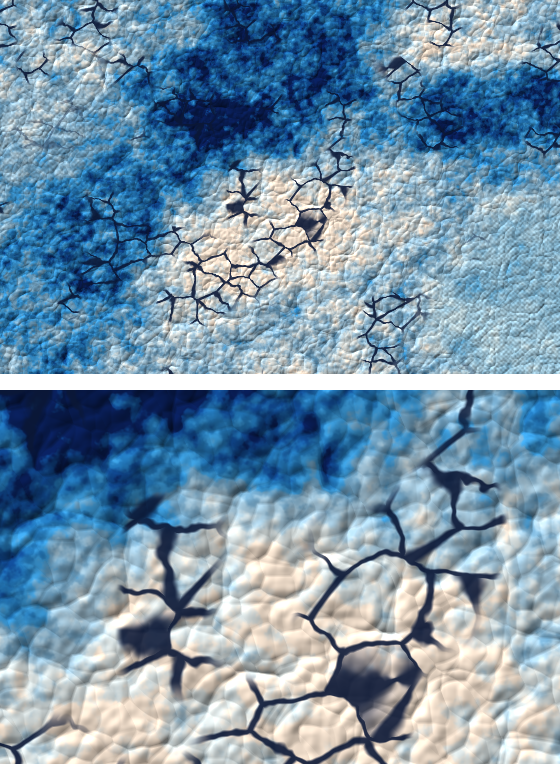
Top: the whole. Bottom: its middle third, enlarged.
Give the GLSL for this texture, as a WebGL 1 fragment shader.

```glsl
precision highp float;
// Thick, crusty paint in navy, blue, pale grey-blue and cream.
// Soft daubs set a tone map, noise breaks it up, a ramp colours it,
// and a cellular height field lights the crust and opens dark pits.

uniform vec2 u_resolution;

#define LUMP_SCALE 21.0
#define CRUMB_SCALE 56.0
#define GRAIN_SCALE 125.0
#define RELIEF 2.1
#define BASE_TONE 0.61
#define MOTTLE 0.55
#define SPECKLE 0.62
#define EDGE_WARP 0.20
#define PIT_WIDTH 0.13
#define WEAVE_PITCH 0.0125

float hash(vec2 p) {
  return fract(sin(dot(p, vec2(127.1, 311.7))) * 43758.545);
}

float noise(vec2 p) {
  vec2 i = floor(p), f = fract(p);
  f = f * f * (3.0 - 2.0 * f);
  return mix(mix(hash(i), hash(i + vec2(1.0, 0.0)), f.x),
             mix(hash(i + vec2(0.0, 1.0)), hash(i + 1.0), f.x), f.y);
}

float fbm(vec2 p) {
  float sum = 0.0, amp = 0.53;
  for (int i = 0; i < 4; i++) {
    sum += amp * noise(p);
    p = mat2(1.6, 1.2, -1.2, 1.6) * p + 7.3;
    amp *= 0.5;
  }
  return sum;
}

// Distances to the nearest and second nearest cell point
vec2 cells(vec2 p) {
  vec2 i = floor(p), f = fract(p), d = vec2(9.0);
  for (int y = -1; y <= 1; y++) {
    for (int x = -1; x <= 1; x++) {
      vec2 g = vec2(float(x), float(y));
      vec2 jitter = vec2(hash(i + g), hash(i + g + 57.0));
      float r = length(g + jitter - f);
      d = r < d.x ? vec2(r, d.x) : vec2(d.x, min(d.y, r));
    }
  }
  return d;
}

// Soft rotated ellipse: 1 inside, 0 outside
float daub(vec2 p, vec2 centre, vec2 radius, float angle) {
  float c = cos(angle), s = sin(angle);
  vec2 q = mat2(c, -s, s, c) * (p - centre) / radius;
  return 1.0 - smoothstep(0.6, 1.3, length(q));
}

// Crust height: rounded lumps, crumbs and fine grain
float crust(vec2 p, float lumpiness) {
  vec2 q = p + 0.022 * vec2(noise(p * 30.0), noise(p * 30.0 + 40.0));
  float lump = cells(q * LUMP_SCALE).x;
  float crumb = cells(q * CRUMB_SCALE).x;
  return lumpiness * (1.0 - lump * lump) + 0.42 * (1.0 - crumb * crumb)
       + 0.24 * noise(p * GRAIN_SCALE);
}

// Tone map of the broad paint areas
float paintTone(vec2 p) {
  float t = BASE_TONE;
  t -= 0.46 * daub(p, vec2(0.70, 0.83), vec2(0.38, 0.22), 0.5);
  t -= 0.12 * daub(p, vec2(0.54, 0.66), vec2(0.18, 0.09), 0.1);
  t -= 0.11 * daub(p, vec2(0.91, 0.82), vec2(0.17, 0.08), 0.6);
  t -= 0.34 * daub(p, vec2(1.36, 0.71), vec2(0.22, 0.13), 0.1);
  t -= 0.16 * daub(p, vec2(1.30, 0.63), vec2(0.30, 0.18), 0.0);
  t -= 0.31 * daub(p, vec2(0.16, 0.27), vec2(0.27, 0.33), -0.2);
  t -= 0.18 * daub(p, vec2(0.34, 0.50), vec2(0.17, 0.12), 0.3);
  t -= 0.15 * daub(p, vec2(0.93, 0.64), vec2(0.16, 0.13), 0.6);
  t += 0.25 * daub(p, vec2(0.77, 0.42), vec2(0.32, 0.17), 0.3);
  t += 0.10 * daub(p, vec2(0.76, 0.17), vec2(0.38, 0.27), 0.0);
  t += 0.19 * daub(p, vec2(1.25, 0.93), vec2(0.22, 0.10), -0.2);
  return t;
}

vec3 paintRamp(float t) {
  vec3 c = mix(vec3(0.03, 0.10, 0.29), vec3(0.05, 0.23, 0.46), smoothstep(0.0, 0.10, t));
  c = mix(c, vec3(0.11, 0.38, 0.59), smoothstep(0.10, 0.24, t));
  c = mix(c, vec3(0.20, 0.52, 0.73), smoothstep(0.24, 0.36, t));
  c = mix(c, vec3(0.38, 0.55, 0.66), smoothstep(0.36, 0.49, t));
  c = mix(c, vec3(0.57, 0.69, 0.76), smoothstep(0.49, 0.65, t));
  c = mix(c, vec3(0.76, 0.79, 0.79), smoothstep(0.65, 0.82, t));
  return mix(c, vec3(0.90, 0.83, 0.76), smoothstep(0.82, 0.98, t));
}

void main() {
  vec2 p = gl_FragCoord.xy / u_resolution.y;
  vec2 w = p + EDGE_WARP * (vec2(fbm(p * 8.0), fbm(p * 8.0 + 31.0)) - 0.5);

  // Thin paint where the canvas weave shows
  float cool = daub(w, vec2(1.42, 0.16), vec2(0.30, 0.30), 0.0);
  float thin = max(cool, 0.6 * daub(w, vec2(0.08, 0.62), vec2(0.24, 0.16), 0.0));
  float lumpiness = 1.0 - 0.65 * thin;

  // Broad tone, mottling, speckle and dragged streaks
  float height = crust(p, lumpiness);
  float drag = daub(w, vec2(0.88, 0.61), vec2(0.20, 0.11), 0.5);
  float tone = paintTone(w) + MOTTLE * (fbm(p * 13.0 + 5.0) - 0.5);
  tone += SPECKLE * (1.0 - 0.5 * thin) * (fbm(p * 58.0) - 0.5);
  tone += 0.40 * drag * (noise(w * vec2(48.0, 11.0)) - 0.5);
  tone += 0.13 * (height - 0.75 * lumpiness - 0.42);
  vec3 color = paintRamp(tone);
  color = mix(color, vec3(0.60, 0.77, 0.83), 0.35 * cool);

  // Light from the upper left, with the weave as faint dots
  float slope = height - crust(p + vec2(-0.0018, 0.0025), lumpiness);
  vec2 thread = sin(p * 6.2832 / WEAVE_PITCH);
  color *= 1.0 + clamp(RELIEF * slope, -0.5, 0.35) + 0.10 * thin * thread.x * thread.y;

  // Sparse dark pits along the seams between lumps
  vec2 seam = cells((p + 0.03 * fbm(p * 25.0)) * vec2(15.0, 19.0));
  float pit = 1.0 - smoothstep(0.3 * PIT_WIDTH, PIT_WIDTH, seam.y - seam.x);
  pit *= smoothstep(0.64, 0.74, noise(p * 11.0 + 3.0)) * (1.0 - thin);
  color = mix(color, vec3(0.04, 0.09, 0.21), 0.9 * pit);

  gl_FragColor = vec4(clamp(color, 0.0, 1.0), 1.0);
}
```
